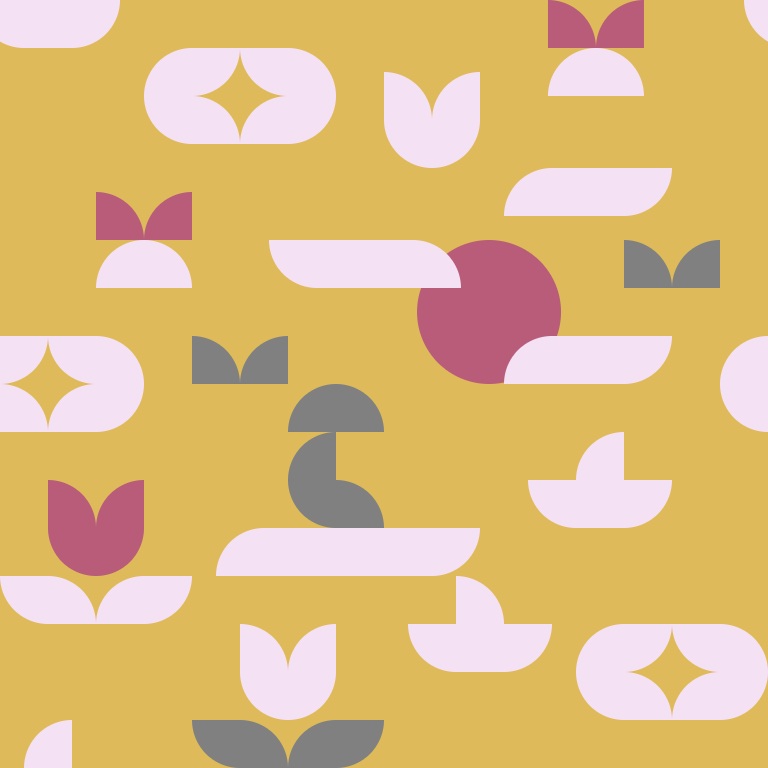
Reproduce this pattern procedurally as a Shadertoy shader.

```glsl
// Geometric folk pattern: tulips, boats, capsules, leaves and a disc on a wrapping gold field.

const float GRID = 16.0;                       // grid units per canvas height
const vec3 GOLD  = vec3(0.871, 0.729, 0.353);
const vec3 BLUSH = vec3(0.961, 0.882, 0.957);
const vec3 ROSE  = vec3(0.722, 0.361, 0.478);
const vec3 GREY  = vec3(0.502);
const vec3 INKS[3] = vec3[3](BLUSH, ROSE, GREY);

// Motif sites in grid units; z is an ink index unless noted
const vec2 CAPSULES[3] = vec2[3](vec2(5, 14), vec2(1, 8), vec2(14, 2));
const vec2 BEETLES[2]  = vec2[2](vec2(3, 11), vec2(12.416, 15));
const vec2 WINGS[2]    = vec2[2](vec2(14, 10), vec2(5, 8));
const vec3 TULIPS[3]   = vec3[3](vec3(9, 13.5, 0), vec3(6, 2, 0), vec3(2, 5, 1));
const vec3 SPROUTS[2]  = vec3[2](vec3(2, 3, 0), vec3(6, 0, 2));
// z: facing
const vec3 BOATS[3] = vec3[3](vec3(1, 15.5, 1), vec3(12.5, 5.5, 1), vec3(10, 2.5, -1));
// z: half length, negative when mirrored
const vec3 SLABS[4] = vec3[4](vec3(12.25, 12, 1.75), vec3(12.25, 8.5, 1.75),
                              vec3(7.25, 4.5, 2.75), vec3(7.604, 10.5, -2));
const vec3 DISC = vec3(10.188, 9.5, 1.5);      // z: radius
const vec2 BIRD = vec2(7, 6);

// Corner radii: top left, top right, bottom left, bottom right
const vec4 ROUND_TOP    = vec4(1, 1, 0, 0);
const vec4 ROUND_BOTTOM = vec4(0, 0, 1, 1);
const vec4 ROUND_LEFT   = vec4(1, 0, 1, 0);
const vec4 LEAF         = vec4(1, 0, 0, 1);

// Distance to a quadrant with a rounded corner; v is the offset from that corner
float corner(vec2 v, float r) {
    v += r;
    return length(max(v, 0.0)) + min(max(v.x, v.y), 0.0) - r;
}

// Box with a separate radius per corner
float block(vec2 p, vec2 size, vec4 r) {
    float top    = max(corner(vec2(-p.x, p.y) - size, r.x), corner(p - size, r.y));
    float bottom = max(corner(-p - size, r.z), corner(vec2(p.x, -p.y) - size, r.w));
    return max(top, bottom);
}

// Gap between two unit discs, opening upwards from its tip at the origin
float cusp(vec2 p) {
    float x = abs(p.x) - 1.0;
    return max(1.0 - length(vec2(x, p.y)), max(-p.y, x));
}

float capsule(vec2 p) {
    float star = cusp(vec2(p.x, 1.0 - abs(p.y)));
    return max(block(p, vec2(2, 1), vec4(1)), -star);
}

float tulip(vec2 p) {
    return max(block(p, vec2(1), ROUND_BOTTOM), -cusp(p));
}

float wings(vec2 p) {
    return max(block(p - vec2(0, 0.5), vec2(1, 0.5), vec4(0)), -cusp(p));
}

float dome(vec2 p) {
    return block(p - vec2(0, 0.5), vec2(1, 0.5), ROUND_TOP);
}

float sprout(vec2 p) {
    return block(vec2(abs(p.x), p.y) - vec2(1, 0.5), vec2(1, 0.5), LEAF);
}

float boat(vec2 p) {
    float hull = block(p, vec2(1.5, 0.5), ROUND_BOTTOM);
    float sail = block(p - vec2(0, 0.75), vec2(0.5, 0.75), vec4(1, 0, 0, 0));
    return min(hull, sail);
}

float bird(vec2 p) {
    float notch = max(-p.x, 1.0 - length(p + vec2(0, 1)));
    float body = max(block(p, vec2(1), ROUND_LEFT), -notch);
    return min(body, dome(p - vec2(0, 1)));
}

// Offset from a site on the wrapping field
vec2 around(vec2 p, vec2 site) {
    return mod(p - site + 0.5 * GRID, GRID) - 0.5 * GRID;
}

void mainImage(out vec4 fragColor, in vec2 fragCoord) {
    float pixel = GRID / iResolution.y;
    vec2 p = fragCoord * pixel;
    vec3 color = GOLD;

    #define PAINT(ink, d) color = mix(color, ink, clamp(0.5 - (d) / pixel, 0.0, 1.0))

    // The disc lies beneath the slabs
    PAINT(ROSE, length(around(p, DISC.xy)) - DISC.z);
    PAINT(GREY, bird(around(p, BIRD)));

    for (int i = 0; i < 2; i++) {
        vec2 q = around(p, BEETLES[i]);
        PAINT(ROSE, wings(q));
        PAINT(BLUSH, dome(q + vec2(0, 1)));
        PAINT(GREY, wings(around(p, WINGS[i])));
        PAINT(INKS[int(SPROUTS[i].z)], sprout(around(p, SPROUTS[i].xy)));
    }
    for (int i = 0; i < 3; i++) {
        PAINT(BLUSH, capsule(around(p, CAPSULES[i])));
        PAINT(INKS[int(TULIPS[i].z)], tulip(around(p, TULIPS[i].xy)));
        PAINT(BLUSH, boat(around(p, BOATS[i].xy) * vec2(BOATS[i].z, 1)));
    }
    for (int i = 0; i < 4; i++) {
        vec2 q = around(p, SLABS[i].xy) * vec2(sign(SLABS[i].z), 1);
        PAINT(BLUSH, block(q, vec2(abs(SLABS[i].z), 0.5), LEAF));
    }

    fragColor = vec4(color, 1.0);
}
```
